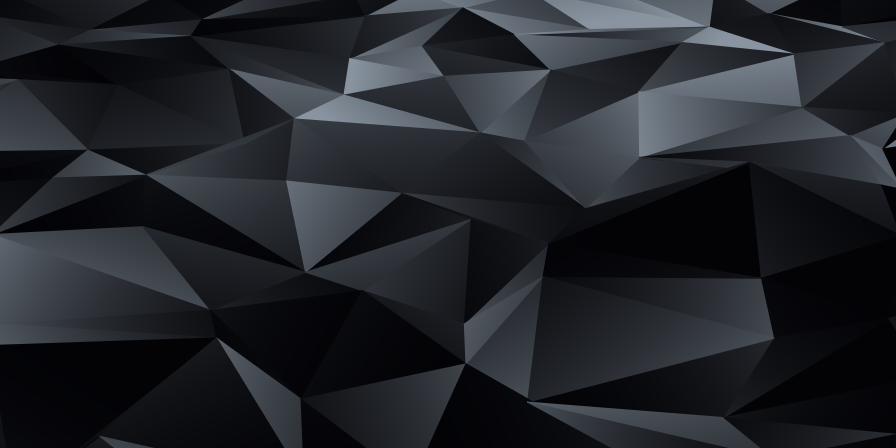
Reproduce this background procedurally as a Shadertoy shader.

```glsl
// Dark faceted low-poly terrain receding upwards, lit in cool greys.

const int ROWS = 13;
const float SIDE_JITTER = 0.95;
const float HEIGHT_JITTER = 1.2;
const float FACET_CONTRAST = 0.68;
const float FACET_FALLOFF = 0.9;

float hash(vec2 cell, float seed) {
    return fract(sin(dot(cell, vec2(127.1, 311.7)) + seed * 74.7) * 43758.5);
}

// Perspective layout: rows get flatter and columns narrower with depth.
float rowY(float row) { return -0.2 + row * (0.19 - 0.0068 * row); }
float rowGap(float row) { return 0.183 - 0.0136 * row; }
float columnWidth(float row) { return 0.34 - 0.011 * row; }

vec2 meshVertex(vec2 cell) {
    float side = (hash(cell, 1.0) - 0.5) * SIDE_JITTER;
    float lift = (hash(cell, 2.0) - 0.5) * HEIGHT_JITTER;
    return vec2((cell.x + side) * columnWidth(cell.y),
                rowY(cell.y) + lift * rowGap(cell.y));
}

// Shortest offset from the segment a-b to p.
vec2 segmentOffset(vec2 p, vec2 a, vec2 b) {
    vec2 edge = b - a;
    return p - a - edge * clamp(dot(p - a, edge) / dot(edge, edge), 0.0, 1.0);
}

float cross2(vec2 a, vec2 b) { return a.x * b.y - a.y * b.x; }

float triangleDistance(vec2 p, vec2 a, vec2 b, vec2 c) {
    vec2 u = segmentOffset(p, a, b);
    vec2 v = segmentOffset(p, b, c);
    vec2 w = segmentOffset(p, c, a);
    float winding = sign(cross2(b - a, c - a));
    vec3 sides = winding * vec3(cross2(b - a, p - a), cross2(c - b, p - b),
                                cross2(a - c, p - c));
    float away = sqrt(min(dot(u, u), min(dot(v, v), dot(w, w))));
    return min(sides.x, min(sides.y, sides.z)) > 0.0 ? -away : away;
}

float glow(vec2 p, vec2 centre, vec2 radius) {
    vec2 q = (p - centre) / radius;
    return exp(-dot(q, q));
}

// Broad light and shadow over the terrain.
float regionLight(vec2 p) {
    float ridge = length(segmentOffset(p, vec2(-0.3, 0.43), vec2(0.38, 0.2)));
    float light = 0.43 + 0.04 * sin(p.x * 5.0 + 2.0 * sin(p.y * 6.0));
    light += 0.27 * glow(p, vec2(0.25, 0.9), vec2(0.75, 0.22));
    light += 0.28 * glow(p, vec2(-0.3, 0.74), vec2(0.22, 0.2));
    light += 0.16 * glow(p, vec2(0.8, 0.62), vec2(0.25, 0.15));
    light += 0.38 * exp(-ridge * ridge / 0.008);
    light -= 0.40 * glow(p, vec2(0.4, 0.5), vec2(0.32, 0.13));
    light -= 0.28 * glow(p, vec2(-0.05, 0.17), vec2(0.25, 0.1));
    light -= 0.32 * glow(p, vec2(0.95, 0.3), vec2(0.2, 0.28));
    light -= 0.24 * glow(p, vec2(-0.6, 0.85), vec2(0.25, 0.17));
    return light;
}

vec3 slateColour(float tone) {
    float grey = 0.012 + 0.57 * pow(clamp(tone, 0.0, 1.0), 2.3);
    return vec3(0.92 * grey, grey, 1.06 * grey + 0.012);
}

// Paints one facet with a soft linear falloff over the layer below.
vec3 paintFacet(vec3 below, vec2 p, vec2 a, vec2 b, vec2 c,
                vec2 cell, float seed, float pixel) {
    float cover = 1.0 - clamp(triangleDistance(p, a, b, c) / pixel, 0.0, 1.0);
    if (cover <= 0.0) return below;
    vec2 centre = (a + b + c) / 3.0;
    float angle = 6.2832 * hash(cell, seed + 1.0);
    float falloff = FACET_FALLOFF * dot(p - centre, vec2(cos(angle), sin(angle)));
    float tilt = FACET_CONTRAST * (hash(cell, seed) - 0.5);
    return mix(below, slateColour(regionLight(centre) + tilt + falloff), cover);
}

void mainImage(out vec4 fragColor, in vec2 fragCoord) {
    float pixel = 1.0 / iResolution.y;
    vec2 p = (fragCoord - vec2(0.5 * iResolution.x, 0.0)) * pixel;
    vec3 colour = slateColour(0.2);

    // Far rows first, so nearer folds hide them.
    for (int i = ROWS - 1; i >= 0; i--) {
        float row = float(i);
        float reach = 0.65 * rowGap(row);
        if (p.y < rowY(row) - reach || p.y > rowY(row + 1.0) + reach) continue;
        float nearest = floor(p.x / columnWidth(row + 0.5));
        for (int j = -2; j <= 2; j++) {
            vec2 cell = vec2(nearest + float(j), row);
            vec2 a = meshVertex(cell);
            vec2 b = meshVertex(cell + vec2(1.0, 0.0));
            vec2 c = meshVertex(cell + vec2(1.0, 1.0));
            vec2 d = meshVertex(cell + vec2(0.0, 1.0));
            // Split each quad along a random diagonal.
            bool rising = hash(cell, 3.0) > 0.5;
            colour = paintFacet(colour, p, b, c, rising ? a : d, cell, 4.0, pixel);
            colour = paintFacet(colour, p, d, a, rising ? c : b, cell, 6.0, pixel);
        }
    }
    fragColor = vec4(colour, 1.0);
}
```
